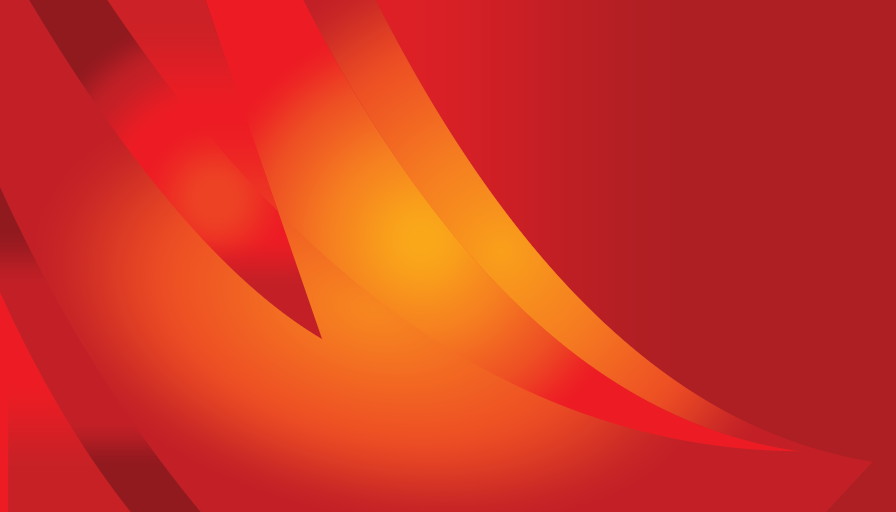
A WebGL 1 fragment shader for this background:

```glsl
precision highp float;
// Overlapping curved blades in glowing red, orange and amber, sweeping to the lower right.

uniform vec2 u_resolution;

// Design space: origin at the upper left, stretched over the canvas
const vec2 CANVAS = vec2(768.0, 438.0);

// Palette
const vec3 AMBER = vec3(0.98, 0.66, 0.10);
const vec3 ORANGE = vec3(0.96, 0.47, 0.13);
const vec3 VERMILION = vec3(0.93, 0.30, 0.14);
const vec3 SCARLET = vec3(0.93, 0.11, 0.14);
const vec3 CRIMSON = vec3(0.76, 0.125, 0.15);
const vec3 GARNET = vec3(0.68, 0.12, 0.138);
const vec3 MAROON = vec3(0.57, 0.10, 0.12);

// Glow centres and reaches
const vec2 BODY_GLOW = vec2(320.0, 265.0);
const vec2 BODY_REACH = vec2(300.0, 185.0);
const float BODY_TILT = 0.15;
const vec2 BLADE_GLOW = vec2(362.0, 205.0);
const float BLADE_REACH = 190.0;
const vec2 BAND_GLOW = vec2(430.0, 215.0);
const float BAND_REACH = 270.0;
const vec2 LEAF_GLOW = vec2(185.0, 170.0);

float cross2(vec2 a, vec2 b) {
  return a.x * b.y - a.y * b.x;
}

// Approximate distance to a quadratic Bezier's parabola, negative on the chord side
float curveSide(vec2 p, vec2 start, vec2 control, vec2 end) {
  vec2 e1 = control - start;
  vec2 e2 = end - start;
  vec2 d = p - start;
  float area = cross2(e1, e2);
  float b = cross2(e1, d) / area;
  float s = 0.5 * cross2(d, e2) / area + b;
  vec2 gradB = vec2(-e1.y, e1.x) / area;
  vec2 gradS = 0.5 * vec2(e2.y, -e2.x) / area + gradB;
  return (s * s - b) / max(length(2.0 * s * gradS - gradB), 1e-6);
}

// Antialiased coverage of the positive side
float cover(float dist) {
  return clamp(dist * u_resolution.y / CANVAS.y + 0.5, 0.0, 1.0);
}

// Amber core cooling through orange to the rim colour
vec3 ember(float r, vec3 rim) {
  vec3 c = mix(AMBER, ORANGE, smoothstep(0.0, 0.55, r));
  c = mix(c, VERMILION, smoothstep(0.4, 0.8, r));
  return mix(c, rim, smoothstep(0.7, 1.0, r));
}

void main() {
  vec2 uv = gl_FragCoord.xy / u_resolution;
  vec2 p = vec2(uv.x, 1.0 - uv.y) * CANVAS;

  // Edges, positive towards the lower left
  float outer = curveSide(p, vec2(322.0, 0.0), vec2(503.0, 357.0), vec2(748.0, 395.0));
  float inner = curveSide(p, vec2(260.0, 0.0), vec2(440.0, 352.0), vec2(685.0, 386.0));
  float lower = curveSide(p, vec2(92.0, 0.0), vec2(350.0, 384.0), vec2(685.0, 386.0));
  float leafEdge = curveSide(p, vec2(25.0, 0.0), vec2(157.0, 220.0), vec2(276.0, 290.0));
  float ribbonTop = curveSide(p, vec2(0.0, 160.0), vec2(71.6, 317.0), vec2(172.0, 438.0));
  float ribbonBase = curveSide(p, vec2(0.0, 250.0), vec2(50.0, 360.0), vec2(112.0, 438.0));
  float spike = (176.0 + 0.345 * p.y - p.x) * 0.945;
  float corner = dot(vec2(748.0, 395.0) - p, vec2(0.732, 0.681));

  // Backdrop darkening to the right
  vec3 color = mix(vec3(0.87, 0.125, 0.15), GARNET, smoothstep(320.0, 600.0, p.x));

  // Main body with a tilted oval glow
  vec2 q = p - BODY_GLOW;
  q.y -= BODY_TILT * q.x;
  vec3 body = ember(0.35 + 0.65 * length(q / BODY_REACH), CRIMSON);
  float bodyMask = cover(outer) * cover(corner);
  color = mix(color, body, bodyMask);

  // Outer band and central blade
  vec3 band = ember(0.15 + 0.85 * distance(p, BAND_GLOW) / BAND_REACH, CRIMSON);
  color = mix(color, band, bodyMask * cover(-inner));
  vec3 blade = ember(distance(p, BLADE_GLOW) / BLADE_REACH, SCARLET);
  color = mix(color, blade, cover(inner) * cover(-lower));

  // Pointed leaf: warm heart, dark top and tip
  float r = distance(p, LEAF_GLOW);
  vec3 leaf = mix(mix(VERMILION, SCARLET, 0.2), SCARLET, smoothstep(10.0, 65.0, r));
  leaf = mix(leaf, CRIMSON, smoothstep(80.0, 130.0, r));
  leaf = mix(leaf, MAROON, smoothstep(125.0, 162.0, r) * step(p.y, LEAF_GLOW.y));
  leaf = mix(leaf, CRIMSON, smoothstep(200.0, 250.0, p.y));
  color = mix(color, leaf, cover(-leafEdge) * cover(spike));

  // Red wing between the leaf and the spike edge
  vec3 wing = mix(vec3(0.80, 0.13, 0.15), SCARLET, smoothstep(15.0, 95.0, p.y));
  wing = mix(wing, VERMILION, 0.6 * smoothstep(100.0, 190.0, p.y));
  color = mix(color, wing, cover(-lower) * cover(spike));

  // Ribbon at the lower left, dark at both ends
  float dark = 1.0 - smoothstep(195.0, 245.0, p.y) + smoothstep(360.0, 400.0, p.y);
  color = mix(color, mix(CRIMSON, MAROON, dark), cover(ribbonTop));
  vec3 pocket = mix(SCARLET, vec3(0.78, 0.13, 0.15), smoothstep(325.0, 405.0, p.y));
  pocket = mix(pocket, SCARLET, cover(7.0 - p.x));
  color = mix(color, pocket, cover(ribbonBase));

  gl_FragColor = vec4(color, 1.0);
}
```
